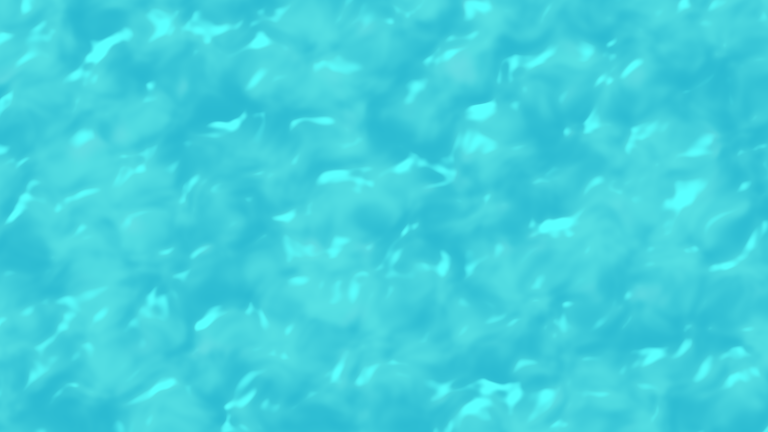
Write a WebGL 2 fragment shader that draws this texture.

```glsl
#version 300 es
precision highp float;
// Soft turquoise water surface: small puffy lumps lit from the upper left with short blurred glints.

#define LUMP_FREQ 10.5     // lumps per canvas height
#define SWELL_FREQ 4.0     // broad light and dark patches per canvas height
#define STRETCH 0.86       // below 1 lengthens the lumps along the diagonal
#define WARP 0.38          // irregularity of the lump outlines
#define SIZE_SPREAD 0.35   // variety in lump size and height
#define SHADE 0.15         // contrast from the slope
#define RELIEF 0.85        // contrast from the height
#define SWELL 0.52         // contrast of the broad patches
#define GLINT_START 0.65   // slope where glints begin
#define GLINT_FULL 1.95    // slope where glints are brightest

uniform vec2 u_resolution;
out vec4 fragColor;

const vec2 LIGHT = vec2(-0.5, 0.866);

vec3 hash3(vec2 cell) {
    vec3 v = fract(vec3(cell.xyx) * vec3(0.1031, 0.1030, 0.0973));
    v += dot(v, v.yxz + 33.33);
    return fract((v.xxy + v.yzz) * v.zyx);
}

// Dot product of a random unit gradient with the offset from a lattice corner
float corner(vec2 cell, vec2 offset) {
    float angle = 6.28318 * hash3(cell).x;
    return dot(vec2(cos(angle), sin(angle)), offset);
}

float gradientNoise(vec2 p) {
    vec2 i = floor(p), f = p - i;
    vec2 w = f * f * f * (f * (f * 6.0 - 15.0) + 10.0);
    vec2 e = vec2(1.0, 0.0);
    float low = mix(corner(i, f), corner(i + e.xy, f - e.xy), w.x);
    float high = mix(corner(i + e.yx, f - e.yx), corner(i + e.xx, f - e.xx), w.x);
    return mix(low, high, w.y);
}

// Scattered round domes joined by softened creases
float domes(vec2 p) {
    const float sharpness = 8.0;
    vec2 i = floor(p), f = p - i;
    float sum = 0.0;
    for (int y = -1; y <= 1; y++) {
        for (int x = -1; x <= 1; x++) {
            vec2 cell = vec2(x, y);
            vec3 random = hash3(i + cell);
            vec2 d = cell + random.xy - f;
            sum += exp(-sharpness * (dot(d, d) + SIZE_SPREAD * random.z));
        }
    }
    return log(sum + 0.0005) / sharpness;
}

// Large domes carrying smaller domes and fine ripples
float waterHeight(vec2 p) {
    const mat2 turn = mat2(0.8, 0.6, -0.6, 0.8);
    vec2 q = turn * p;
    return domes(p) + 0.30 * domes(q * 2.0 + 17.3)
         + 0.42 * gradientNoise(q * 1.7 + 7.7)
         + 0.14 * gradientNoise(p * 3.7 + 3.1);
}

void main() {
    vec2 uv = gl_FragCoord.xy / u_resolution.y;

    // Axes along and across the diagonal crests
    vec2 along = vec2(LIGHT.y, -LIGHT.x);
    vec2 p = vec2(dot(uv, along) * STRETCH, dot(uv, LIGHT)) * LUMP_FREQ + 40.0;
    p += WARP * vec2(gradientNoise(p * 0.9 + 5.2), gradientNoise(p * 0.9 + 31.7));

    // Height and the slope that faces the light
    vec2 stepAcross = vec2(0.0, 0.10);
    float ahead = waterHeight(p + stepAcross);
    float behind = waterHeight(p - stepAcross);
    float height = 0.5 * (ahead + behind);
    float slope = (behind - ahead) / (2.0 * stepAcross.y);

    // Broad tone of the water, eased towards both ends of the range
    float swell = gradientNoise(uv * SWELL_FREQ + 9.4)
                + 0.5 * gradientNoise(uv * SWELL_FREQ * 2.3 + 61.0);
    float tone = 0.14 + RELIEF * (height + 0.31) + SHADE * slope + SWELL * swell;
    tone = 0.63 + 0.48 * tanh(tone / 0.48);
    vec3 deep = vec3(0.13, 0.70, 0.805);
    vec3 pale = vec3(0.325, 0.870, 0.888);
    vec3 color = mix(deep, pale, tone);

    // Milky lumps with a faint warm cast
    float milk = smoothstep(0.15, 0.55, gradientNoise(uv * 8.0 + 23.0));
    color = mix(color, vec3(0.52, 0.88, 0.91), 0.40 * milk * smoothstep(0.5, 1.0, tone));

    // Glints on the slopes facing the light, broken into short patches
    float patches = gradientNoise(uv * 6.0 + 83.0) + gradientNoise(uv * 14.0 + 47.0);
    float glint = smoothstep(GLINT_START, GLINT_FULL, slope + 0.9 * patches + 0.4 * swell);
    color = mix(color, vec3(0.35, 1.0, 1.0), glint);

    fragColor = vec4(color, 1.0);
}
```
